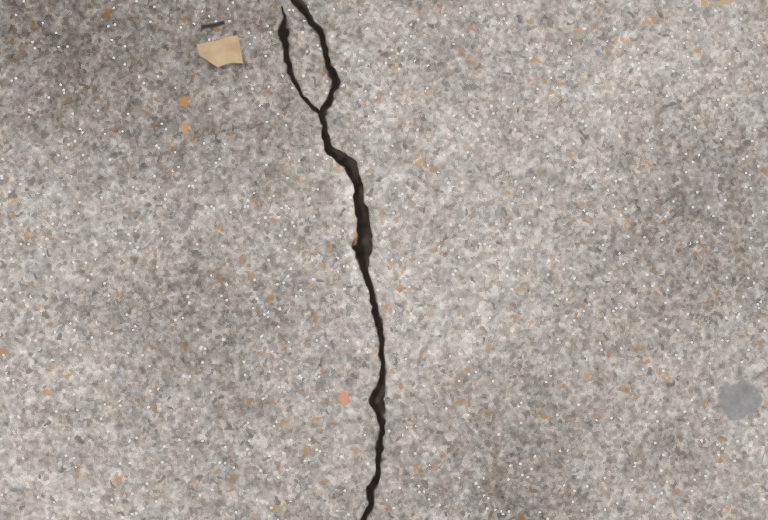
This texture is drawn by a Shadertoy shader. Its source:

```glsl
// Weathered sandy concrete split by a winding dark crack, with a dry leaf and scattered pebbles.

const vec3 CONCRETE = vec3(0.672, 0.646, 0.622);
const vec3 CRACK_DARK = vec3(0.16, 0.14, 0.125);
const vec3 CRACK_EARTH = vec3(0.33, 0.29, 0.26);
const vec3 LEAF_TAN = vec3(0.76, 0.66, 0.53);
const vec3 RUST = vec3(0.72, 0.53, 0.36);
const vec3 SLATE = vec3(0.56, 0.56, 0.56);
const float GRAIN = 0.26;
const float PEBBLE = 0.15;
const float MOTTLE = 0.11;

// Crack paths: x, y, half width, in canvas heights
const vec3 TRUNK[15] = vec3[15](
    vec3(0.565, 1.005, 0.008), vec3(0.615, 0.935, 0.005), vec3(0.648, 0.831, 0.006),
    vec3(0.619, 0.779, 0.006), vec3(0.635, 0.717, 0.008), vec3(0.675, 0.687, 0.013),
    vec3(0.692, 0.625, 0.010), vec3(0.698, 0.525, 0.015), vec3(0.702, 0.475, 0.006),
    vec3(0.723, 0.413, 0.006), vec3(0.737, 0.302, 0.004), vec3(0.727, 0.225, 0.014),
    vec3(0.730, 0.180, 0.005), vec3(0.728, 0.110, 0.005), vec3(0.700, -0.01, 0.005));
const vec3 BRANCH[5] = vec3[5](
    vec3(0.540, 0.985, 0.002), vec3(0.546, 0.923, 0.005), vec3(0.558, 0.865, 0.005),
    vec3(0.583, 0.817, 0.004), vec3(0.617, 0.785, 0.004));

// Broad light and shade: x, y, radius, strength
const vec4 SHADES[11] = vec4[11](
    vec4(0.06, 0.98, 0.20, -0.16), vec4(0.42, 0.95, 0.20, -0.11), vec4(0.25, 0.80, 0.18, -0.04),
    vec4(0.10, 0.56, 0.18, 0.04), vec4(0.37, 0.33, 0.18, -0.07), vec4(0.10, 0.12, 0.20, 0.04),
    vec4(0.93, 0.70, 0.25, 0.05), vec4(1.34, 0.60, 0.20, -0.07), vec4(1.00, 0.06, 0.17, -0.09),
    vec4(0.86, 0.38, 0.18, 0.05), vec4(1.28, 0.95, 0.20, 0.04));

float hash(vec2 p) {
    vec3 q = fract(vec3(p.xyx) * 0.1031);
    q += dot(q, q.yzx + 33.33);
    return fract((q.x + q.y) * q.z);
}

float noise(vec2 p) {
    vec2 i = floor(p), f = fract(p);
    f = f * f * (3.0 - 2.0 * f);
    return mix(mix(hash(i), hash(i + vec2(1, 0)), f.x),
               mix(hash(i + vec2(0, 1)), hash(i + vec2(1, 1)), f.x), f.y);
}

float fbm(vec2 p) {
    float sum = 0.0, amp = 0.5;
    for (int i = 0; i < 4; i++) {
        sum += amp * (noise(p) - 0.5);
        p = mat2(1.6, 1.2, -1.2, 1.6) * p + 17.3;
        amp *= 0.55;
    }
    return sum;
}

// Nearest scattered grain: distance, random tone, random kind
vec3 grains(vec2 p) {
    vec2 cell = floor(p);
    vec3 best = vec3(9.0, 0.0, 0.0);
    for (int j = -1; j <= 1; j++)
    for (int i = -1; i <= 1; i++) {
        vec2 c = cell + vec2(i, j);
        float d = length(p - c - vec2(hash(c + 3.1), hash(c + 71.7)));
        if (d < best.x) best = vec3(d, hash(c + 19.9), hash(c + 47.3));
    }
    return best;
}

float taperedSegment(vec2 p, vec3 a, vec3 b) {
    vec2 ab = b.xy - a.xy;
    float t = clamp(dot(p - a.xy, ab) / dot(ab, ab), 0.0, 1.0);
    return length(p - a.xy - ab * t) - mix(a.z, b.z, t);
}

float crackDistance(vec2 p) {
    float d = 9.0;
    for (int i = 0; i < 14; i++) d = min(d, taperedSegment(p, TRUNK[i], TRUNK[i + 1]));
    for (int i = 0; i < 4; i++) d = min(d, taperedSegment(p, BRANCH[i], BRANCH[i + 1]));
    return d;
}

// Signed distance to a turned box
float chip(vec2 p, vec2 halfSize, float angle) {
    float c = cos(angle), s = sin(angle);
    vec2 q = abs(mat2(c, -s, s, c) * p) - halfSize;
    return length(max(q, 0.0)) + min(max(q.x, q.y), 0.0);
}

float cover(float d, float soft) { return 1.0 - smoothstep(-soft, soft, d); }

void mainImage(out vec4 fragColor, in vec2 fragCoord) {
    vec2 p = fragCoord / iResolution.y;
    float soft = max(1.0 / iResolution.y, 0.0015);
    vec2 rough = vec2(noise(p * 95.0), noise(p * 95.0 + 40.0)) - 0.5;
    vec2 wobble = vec2(noise(p * 34.0 + 8.0), noise(p * 34.0 + 60.0)) - 0.5;

    // Soft shading and mottled stains
    float light = MOTTLE * fbm(p * 7.0) + 0.10 * fbm(p * 24.0);
    for (int i = 0; i < 11; i++) {
        vec2 q = (p - SHADES[i].xy + 0.08 * wobble) / SHADES[i].z;
        light += SHADES[i].w * exp(-dot(q, q));
    }
    vec3 color = CONCRETE + light;

    // Sand, pebbles and coloured specks
    vec3 fine = grains(p * 150.0), coarse = grains(p * 72.0 + rough);
    color += GRAIN * fbm(p * 88.0) + 0.13 * (fine.y - 0.5);
    color += PEBBLE * (coarse.y - 0.5) * cover(coarse.x - 0.42, 0.25);
    color += vec3(0.025, 0.0, -0.025) * (noise(p * 52.0) - 0.4);
    float speck = cover(coarse.x - 0.34, 0.16);
    color = mix(color, RUST + light, 0.65 * speck * step(0.965, coarse.z));
    color = mix(color, vec3(0.43, 0.42, 0.41), 0.6 * speck * step(coarse.z, 0.035));
    color = mix(color, vec3(0.91), 0.8 * cover(fine.x - 0.4, 0.2) * step(0.978, fine.z));

    // Grey round patch and stray pebbles
    float patchEdge = length(p - vec2(1.423, 0.231) + 0.012 * wobble) - 0.039;
    color = mix(color, SLATE + 0.12 * fbm(p * 60.0), 0.8 * cover(patchEdge, 0.004));
    color = mix(color, vec3(0.82, 0.61, 0.53), cover(length(p - vec2(0.662, 0.235) + 0.012 * rough) - 0.012, 0.004));
    color = mix(color, RUST, cover(length(p - vec2(0.354, 0.807) + 0.008 * rough) - 0.009, 0.003));
    color = mix(color, RUST + 0.06, cover(chip(p - vec2(0.356, 0.753), vec2(0.005, 0.011), 0.2), 0.003));

    // Dry leaf, its cast shadow, a corner fragment and a dark twig
    vec2 leafPoint = p - vec2(0.422, 0.898) + 0.008 * wobble;
    float leaf = max(chip(leafPoint, vec2(0.039, 0.025), 0.18), dot(leafPoint, vec2(-0.52, -0.85)) - 0.025);
    float leafShadow = chip(leafPoint - vec2(0.006, -0.007), vec2(0.034, 0.021), 0.18);
    color *= 1.0 - 0.35 * cover(leafShadow, 0.007);
    color = mix(color, LEAF_TAN + 0.14 * fbm(p * 45.0), cover(leaf, soft));
    color = mix(color, LEAF_TAN, cover(chip(p - vec2(1.398, 0.998), vec2(0.020, 0.005), 0.3), soft));
    color = mix(color, vec3(0.25, 0.24, 0.23), cover(chip(p - vec2(0.411, 0.953) + 0.006 * wobble, vec2(0.022, 0.004), 0.15), 0.003));

    // Crack: pale worn lip, shaded rim, then earth showing on the right wall
    vec2 jagged = p + 0.012 * wobble + 0.005 * rough;
    float crack = crackDistance(jagged);
    float lip = crackDistance(jagged + vec2(0.013, 0.0));
    float worn = smoothstep(0.40, 0.52, p.y) * (1.0 - smoothstep(0.72, 0.86, p.y));
    color += 0.11 * worn * cover(lip - 0.003, 0.012);
    color *= 1.0 - 0.22 * cover(crack - 0.002, 0.005);
    float wall = cover(crackDistance(jagged - vec2(0.007, 0.0)) + 0.004, 0.004);
    vec3 inside = mix(CRACK_DARK, CRACK_EARTH, wall * noise(p * 65.0)) + 0.08 * fbm(p * 90.0);
    color = mix(color, inside, cover(crack, soft * 1.2));
    color = mix(color, RUST, 0.8 * cover(chip(p - vec2(0.684, 0.542) + 0.008 * rough, vec2(0.003, 0.012), 0.1), 0.003));

    fragColor = vec4(clamp(color, 0.0, 1.0), 1.0);
}
```
